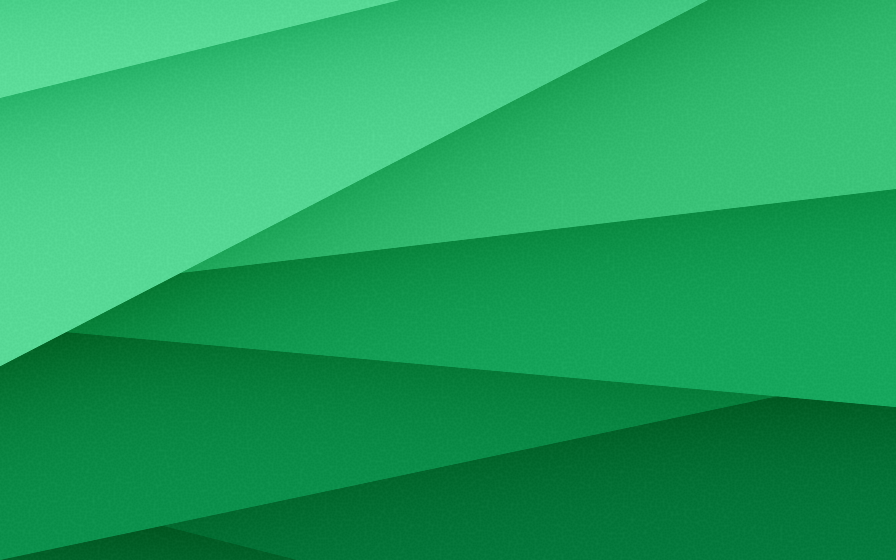
Reproduce this background procedurally as a Shadertoy shader.

```glsl
// Overlapping green paper sheets with slanted edges, soft shadows and fine grain.

const int EDGE_COUNT = 6;

// Lower edge of each sheet, back to front: height at the left and right border.
const vec2 EDGES[EDGE_COUNT] = vec2[](
    vec2(0.135, -0.272),
    vec2(0.000, 0.337),
    vec2(0.4175, 0.273),
    vec2(0.4746, 0.6625),
    vec2(0.3458, 1.1735),
    vec2(0.825, 1.217)
);
// Unseen edge above the canvas that shades the front sheet.
const vec2 CEILING = vec2(1.08, 1.30);

// Lit colour of the backdrop and of each sheet, back to front.
const vec3 BACKDROP = vec3(0.020, 0.500, 0.265);
const vec3 SHEETS[EDGE_COUNT] = vec3[](
    vec3(0.020, 0.505, 0.265),
    vec3(0.050, 0.590, 0.320),
    vec3(0.092, 0.665, 0.375),
    vec3(0.245, 0.780, 0.490),
    vec3(0.355, 0.860, 0.600),
    vec3(0.400, 0.890, 0.635)
);

const vec3 SHADOW_TINT = vec3(0.47, 0.84, 0.72);
const float SHADOW_WIDTH = 0.14;
const float GRAIN_CELLS = 210.0;
const float GRAIN_STRENGTH = 0.035;

// Signed distance to an edge in canvas heights, positive above it.
float edgeDistance(vec2 uv, vec2 edge, float aspect) {
    float slope = (edge.y - edge.x) / aspect;
    return (uv.y - mix(edge.x, edge.y, uv.x)) / sqrt(1.0 + slope * slope);
}

// Shadow that fades with the depth below an edge.
vec3 shadowBelow(float dist) {
    float strength = exp(-max(-dist, 0.0) / SHADOW_WIDTH);
    return mix(vec3(1.0), SHADOW_TINT, strength);
}

vec2 hash2(vec2 cell) {
    vec3 q = fract(cell.xyx * vec3(0.1031, 0.1030, 0.0973));
    q += dot(q, q.yzx + 33.33);
    return fract((q.xx + q.yz) * q.zy);
}

// Cellular noise: distance to the nearest scattered point.
float cellular(vec2 p) {
    vec2 cell = floor(p);
    float nearest = 2.0;
    for (int y = -1; y <= 1; y++) {
        for (int x = -1; x <= 1; x++) {
            vec2 neighbour = cell + vec2(x, y);
            nearest = min(nearest, distance(p, neighbour + hash2(neighbour)));
        }
    }
    return nearest;
}

void mainImage(out vec4 fragColor, in vec2 fragCoord) {
    vec2 uv = fragCoord / iResolution.xy;
    float aspect = iResolution.x / iResolution.y;
    float halfPixel = 0.5 / iResolution.y;

    // Stack the sheets, each shading whatever lies below its edge.
    vec3 color = BACKDROP;
    for (int i = 0; i < EDGE_COUNT; i++) {
        float dist = edgeDistance(uv, EDGES[i], aspect);
        float cover = smoothstep(-halfPixel, halfPixel, dist);
        color = mix(color * shadowBelow(dist), SHEETS[i], cover);
    }
    color *= shadowBelow(edgeDistance(uv, CEILING, aspect));

    // Paper grain.
    float grain = cellular(uv * vec2(aspect, 1.0) * GRAIN_CELLS) - 0.45;
    color += grain * GRAIN_STRENGTH;

    fragColor = vec4(clamp(color, 0.0, 1.0), 1.0);
}
```
